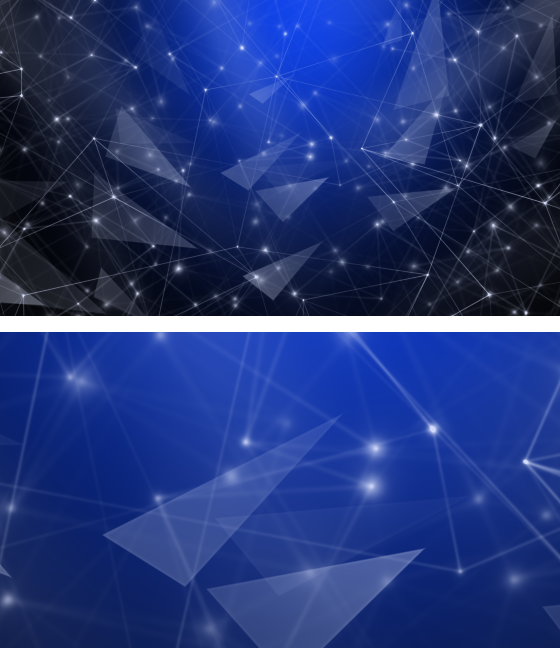
Top, the full canvas; bottom, a detail of the centre.
A Shadertoy shader for this background:

```glsl
// Glowing blue plexus: linked light nodes and glassy triangles over a dark, hazy backdrop.

const vec3 NIGHT = vec3(0.010, 0.011, 0.017);
const vec3 GLOW = vec3(0.03, 0.235, 0.90);
const vec3 TINT = vec3(0.86, 0.89, 1.0);        // lines, nodes and glass
const vec2 GLOW_CENTER = vec2(0.06, 0.5);
const vec2 GLOW_SHAPE = vec2(1.0, 0.8);
const float GLOW_RADIUS = 0.55;
const float HAZE = 0.16;
const vec2 BEAM_LEFT = vec2(0.5, -0.866);       // beam directions
const vec2 BEAM_RIGHT = vec2(0.78, 0.626);
const float LINK_CHANCE = 0.42;
const vec2 LINKS[8] = vec2[8](vec2(1, 0), vec2(0, 1), vec2(1, 1), vec2(1, -1),
                              vec2(2, 1), vec2(2, -1), vec2(1, 2), vec2(1, -2));

vec2 hash2(vec2 p) {
    vec3 q = fract(p.xyx * vec3(0.1031, 0.1030, 0.0973));
    q += dot(q, q.yzx + 33.33);
    return fract((q.xx + q.yz) * q.zy);
}

float cornerSlope(vec2 cell, vec2 offset) {
    float angle = 6.2832 * hash2(cell + 71.0).x;
    return dot(vec2(cos(angle), sin(angle)), offset);
}

float gradientNoise(vec2 p) {
    vec2 i = floor(p), f = p - i;
    vec2 u = f * f * f * (f * (f * 6.0 - 15.0) + 10.0);
    vec2 e = vec2(1, 0);
    return mix(mix(cornerSlope(i, f), cornerSlope(i + e, f - e), u.x),
               mix(cornerSlope(i + e.yx, f - e.yx), cornerSlope(i + 1.0, f - 1.0), u.x), u.y);
}

// Soft light streaks stretched along a direction
float beams(vec2 p, vec2 dir) {
    vec2 q = vec2(dot(p, vec2(-dir.y, dir.x)) * 5.0, dot(p, dir) * 1.1);
    return smoothstep(-0.25, 0.55, gradientNoise(q + 7.3));
}

vec2 nodeAt(vec2 cell, float seed) {
    return cell + 0.06 + 0.88 * hash2(cell + seed);
}

// Jittered nodes joined by random links: x = line light, y = node light
vec2 network(vec2 p, float cellSize, float lineWidth, float nodeRadius, float seed) {
    vec2 q = p / cellSize, home = floor(q);
    vec2 light = vec2(0);
    for (int y = -2; y <= 2; y++)
    for (int x = -2; x <= 2; x++) {
        vec2 cell = home + vec2(x, y);
        vec2 a = nodeAt(cell, seed);
        vec2 trait = hash2(cell + seed + 37.0);
        float radius = nodeRadius * mix(0.6, 1.35, trait.x * trait.x);
        float r = length(q - a) * cellSize / radius;
        light.y += mix(0.2, 1.0, trait.y) * (exp(-r * r) + 0.16 * exp(-0.16 * r * r));
        for (int k = 0; k < 8; k++) {
            vec2 chance = hash2(cell * 1.7 + seed + float(k) * 11.3);
            if (chance.x > LINK_CHANCE) continue;
            vec2 ab = nodeAt(cell + LINKS[k], seed) - a;
            float h = clamp(dot(q - a, ab) / dot(ab, ab), 0.0, 1.0);
            float d = length(q - a - ab * h) * cellSize / lineWidth;
            float fade = 0.5 + 0.5 * abs(2.0 * h - 1.0);
            light.x += fade * mix(0.2, 1.0, chance.y * chance.y) * exp(-d * d);
        }
    }
    return light;
}

// Signed distance to the line ab, negative on its left
float edge(vec2 p, vec2 a, vec2 b) {
    vec2 e = b - a;
    return dot(p - a, vec2(e.y, -e.x)) / length(e);
}

// Opacity of scattered slim triangles, rising from lower left to upper right
float shards(vec2 p, int count, float scale, float seed) {
    float pixel = 1.0 / iResolution.y, clear = 1.0;
    for (int i = 0; i < count; i++) {
        float n = float(i) + seed;
        vec2 h = hash2(vec2(n, 5.0)), g = hash2(vec2(n, 19.0));
        vec2 c = (fract(n * vec2(0.7549, 0.5698)) - 0.5) * vec2(1.8, 0.8);
        c.y += 0.2 * c.x;
        float size = scale * mix(0.08, 0.24, h.x * h.x);
        float angle = mix(-0.35, 0.95, smoothstep(-0.4, 0.1, c.x)) + 1.3 * (h.y - 0.5);
        vec2 axis = vec2(cos(angle), sin(angle)), side = vec2(-axis.y, axis.x);
        vec2 tip = c + axis * size;
        vec2 left = c + size * (side * mix(0.2, 0.6, g.x) - 0.7 * axis);
        vec2 right = c - size * (side * mix(0.2, 0.5, g.y) + 0.45 * axis);
        float d = max(edge(p, tip, left), max(edge(p, left, right), edge(p, right, tip)));
        float along = dot(p - c, axis) / size * (g.x < 0.5 ? -1.0 : 1.0);
        float sheen = mix(0.5, 1.0, smoothstep(-0.8, 1.0, along));
        float rim = 1.0 + 0.25 * smoothstep(-0.004, 0.0, d);
        float opacity = mix(0.13, 0.34, g.y) * sheen * rim;
        clear *= 1.0 - opacity * smoothstep(pixel, -pixel, d);
    }
    return 1.0 - clear;
}

void mainImage(out vec4 fragColor, in vec2 fragCoord) {
    vec2 p = (fragCoord - 0.5 * iResolution.xy) / iResolution.y;

    // Backdrop glow and haze
    float reach = length((p - GLOW_CENTER) * GLOW_SHAPE) / GLOW_RADIUS;
    float glow = exp(-reach * reach);
    vec3 color = NIGHT + GLOW * glow;
    float haze = beams(p, BEAM_LEFT) * smoothstep(0.35, -0.2, p.x)
               + beams(p, BEAM_RIGHT) * smoothstep(-0.05, 0.5, p.x);
    haze *= HAZE * mix(0.3, 1.0, smoothstep(-0.5, 0.2, p.y));
    color = mix(color, TINT, haze + 0.03 * glow);

    // Glass: large faint panes, then small clear shards
    color = mix(color, TINT, 0.4 * shards(p, 6, 1.9, 3.0));
    color = mix(color, TINT, shards(p, 15, 1.0, 41.0));

    // Networks from blurred and far to crisp and near
    vec2 far = network(p + 0.31, 0.135, 0.0045, 0.0125, 13.0);
    vec2 middle = network(p + 0.17, 0.20, 0.0030, 0.0095, 57.0);
    vec2 near = network(p + 0.05, 0.29, 0.0019, 0.0065, 91.0);
    float lines = 0.09 * far.x + 0.20 * middle.x + 0.48 * near.x;
    float nodes = 0.32 * far.y + 0.62 * middle.y + 0.85 * near.y;
    lines *= mix(0.5, 1.0, smoothstep(0.1, 0.65, abs(p.x)));
    color = mix(color, TINT, clamp(lines + nodes, 0.0, 0.95));

    fragColor = vec4(color, 1.0);
}
```
